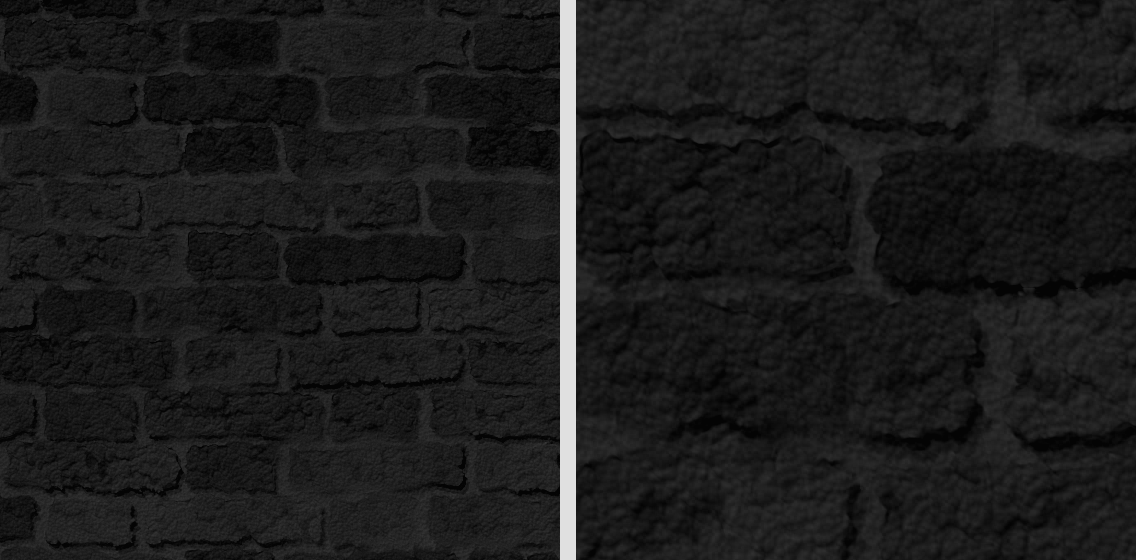
Left, the full canvas; right, a detail of the centre.
Write a WebGL 2 fragment shader that draws this texture.

```glsl
#version 300 es
precision highp float;
// Black painted brick wall in Flemish bond, rough bricks and raking light from upper left.
uniform vec2 u_resolution;
out vec4 fragColor;

vec2 hash2(vec2 p) {
  vec3 q = fract(p.xyx * vec3(0.1031, 0.1030, 0.0973));
  q += dot(q, q.yzx + 33.33);
  return fract((q.xx + q.yz) * q.zy);
}

// Distance to the nearest scattered point.
float cellular(vec2 p) {
  vec2 cell = floor(p), f = p - cell;
  float nearest = 4.0;
  for (int y = -1; y <= 1; y++)
    for (int x = -1; x <= 1; x++) {
      vec2 o = vec2(x, y);
      vec2 d = o + hash2(cell + o + 50.0) - f;
      nearest = min(nearest, dot(d, d));
    }
  return sqrt(nearest);
}

// Layered sines that bend the courses and break up the cells.
vec2 warp(vec2 p, float freq) {
  vec2 a = sin(p.yx * freq + vec2(1.3, 4.1));
  return a + 0.6 * sin(p * freq * 2.3 + a.yx * 2.0) + 0.4 * sin((p.yx + p) * freq * 3.7);
}

// Returns height, brick coverage, brick tone and how far the brick stands out.
vec4 wall(vec2 p) {
  vec2 turned = mat2(0.8, 0.6, -0.6, 0.8) * p;
  vec2 bent = p + warp(p, 17.0) * 0.0024 + warp(turned, 61.0) * 0.001;
  vec2 rough = p + warp(turned, 67.0) * 0.0045;
  float lumps = cellular(rough * vec2(22.0, 34.0));
  float chips = cellular(rough * vec2(58.0, 82.0));
  float grain = cellular((turned + rough * 0.3) * vec2(132.0, 148.0));

  // Alternate headers and stretchers, shifted half a period every other course.
  float course = (0.969 - bent.y) / 0.0944;
  float row = floor(course);
  float along = (bent.x - 0.3255 + 0.254 * mod(row, 2.0)) / 0.507;
  float pair = floor(along), f = along - pair;
  bool header = f < 0.345;
  vec2 id = vec2(pair * 2.0 + (header ? 0.0 : 1.0), row) + 20.0;
  vec2 size = hash2(id), look = hash2(id + 71.0);

  // Rounded block with a chipped, uneven outline.
  float middle = header ? 0.1725 : 0.6725;
  float halfWidth = (header ? 0.0875 : 0.166) - 0.007 - 0.007 * size.x;
  vec2 q = vec2((f - middle) * 0.507, (fract(course) - 0.5) * 0.0944);
  q += (look - 0.5) * vec2(0.009, 0.005);
  q.y += q.x * (size.y - 0.5) * 0.05;
  vec2 box = abs(q) - vec2(halfWidth, 0.0395 - 0.004 * size.y) + 0.011;
  float dist = length(max(box, 0.0)) + min(max(box.x, box.y), 0.0) - 0.011;
  dist += (lumps - 0.45) * 0.015 + (chips - 0.45) * 0.008 + (grain - 0.45) * 0.003;

  // Some edges are crisp and proud, others are buried in mortar.
  float buried = smoothstep(-0.6, 1.4, warp(turned + size * 0.2, 11.0).x);
  float soft = mix(0.002, 0.007, buried);
  float cover = smoothstep(soft, -soft, dist);
  float proud = mix(1.25, 0.3, buried) * mix(0.75, 1.2, size.x);

  float wear = mix(0.4, 1.25, look.y);
  float stone = (lumps * 0.4 + chips * 0.42) * wear + grain * 0.3;
  float mortar = chips * 0.22 + grain * 0.32;
  float height = cover * 0.45 * proud + mix(mortar, -stone, cover);

  // Bricks are darker up the wall; deep pits are darkest.
  float tone = mix(0.134, 0.052, look.x * (0.6 + 0.4 * p.y)) - 0.018 * p.y;
  tone += 0.009 * warp(turned + look, 23.0).y;
  tone += 0.02 * (0.5 - chips) + 0.018 * (0.45 - grain);
  tone -= 0.042 * wear * smoothstep(0.5, 0.85, lumps * 0.6 + chips * 0.55);
  return vec4(height, cover, tone, proud);
}

void main() {
  vec2 p = gl_FragCoord.xy / u_resolution;
  vec2 toLight = vec2(-0.55, 0.83);
  vec4 here = wall(p);
  vec4 lit = wall(p + toLight * 0.003);
  vec4 near = wall(p + toLight * 0.009);
  vec4 far = wall(p + toLight * 0.018);

  float mortarTone = 0.15 + 0.009 * warp(p, 9.0).x;
  float shade = mix(mortarTone, here.z, here.y);
  shade += clamp((here.x - lit.x) * 0.155, -0.07, 0.05);

  // Soft shadow cast on the mortar below and to the right of each brick.
  float shadow = 0.65 * near.y * near.w + 0.4 * far.y * far.w;
  shade -= 0.1 * shadow * (1.0 - here.y);
  shade += 0.022 * (hash2(floor(p * 512.0)).x - 0.5);
  fragColor = vec4(vec3(clamp(shade, 0.016, 0.22)), 1.0);
}
```
